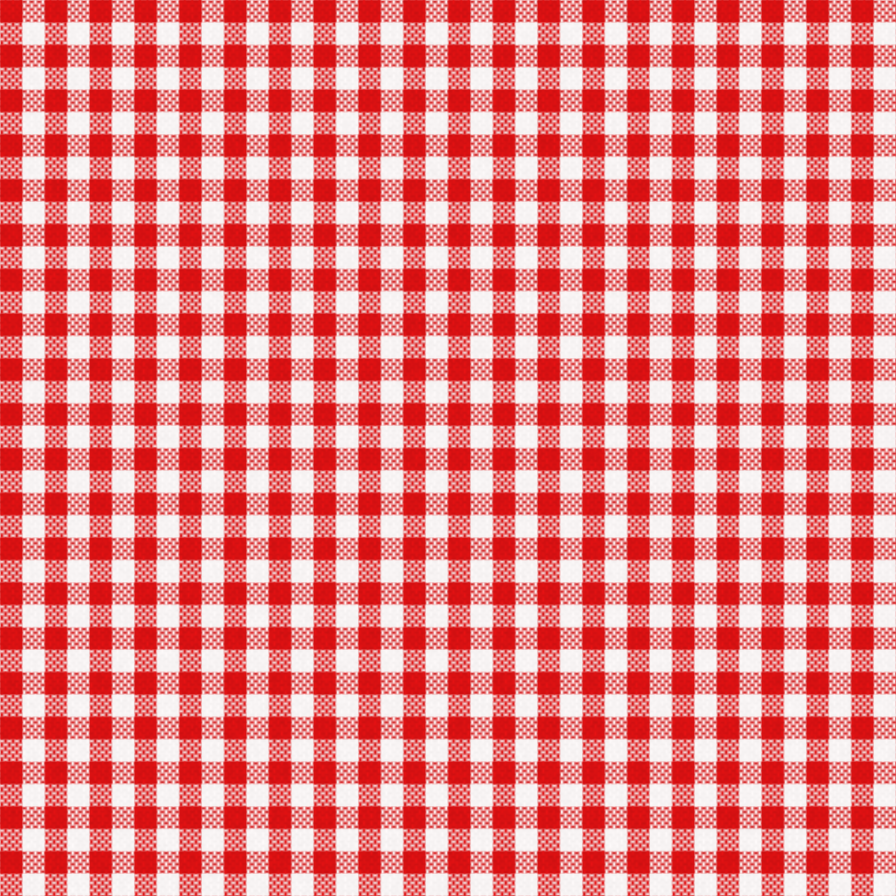
Write a WebGL 1 fragment shader that draws this pattern.

```glsl
precision highp float;

uniform vec2 u_resolution;

vec2 gradientAt(vec2 cell, vec2 period) {
    cell = mod(cell, period);
    float angle = 6.2832 * fract(sin(dot(cell, vec2(12.99, 78.23))) * 4375.85);
    return vec2(cos(angle), sin(angle));
}

// Gradient noise that wraps after a whole number of cells
float wrappedNoise(vec2 p, vec2 period) {
    vec2 cell = floor(p);
    vec2 f = p - cell;
    vec2 blend = f * f * f * (f * (f * 6.0 - 15.0) + 10.0);
    float a = dot(gradientAt(cell, period), f);
    float b = dot(gradientAt(cell + vec2(1.0, 0.0), period), f - vec2(1.0, 0.0));
    float c = dot(gradientAt(cell + vec2(0.0, 1.0), period), f - vec2(0.0, 1.0));
    float d = dot(gradientAt(cell + 1.0, period), f - 1.0);
    return mix(mix(a, b, blend.x), mix(c, d, blend.x), blend.y);
}

// Square wave of period 2, averaged over the given width: -1 first, then +1
vec2 smoothSquare(vec2 x, vec2 width) {
    vec2 ahead = abs(mod(x + 0.5 * width, 2.0) - 1.0);
    vec2 behind = abs(mod(x - 0.5 * width, 2.0) - 1.0);
    return (ahead - behind) / width;
}

void main() {
    vec2 uv = gl_FragCoord.xy / u_resolution;
    vec2 pixel = 1.0 / u_resolution;

    // Twenty checks each way: red warp on the left half, red weft on the top half
    vec2 stripe = smoothSquare(uv * 40.0, max(40.0 * pixel, vec2(0.08)));
    float warpRed = 0.5 - 0.5 * stripe.x;
    float weftRed = 0.5 + 0.5 * stripe.y;

    // Plain weave, six threads to a stripe; each float stretches along its thread
    vec2 parity = smoothSquare(uv * 240.0, max(240.0 * pixel, vec2(0.8)));
    vec2 bulge = parity * parity;
    float crossing = parity.x * parity.y + 0.4 * (bulge.x - bulge.y);

    // The warp covers a little more than the weft
    float warpOnTop = clamp(0.56 + 0.4 * crossing, 0.0, 1.0);
    float redness = mix(weftRed, warpRed, warpOnTop);

    // Uneven yarn, drawn out along each thread direction
    float warpYarn = wrappedNoise(uv * vec2(240.0, 60.0), vec2(240.0, 60.0));
    float weftYarn = wrappedNoise(uv.yx * vec2(240.0, 60.0) + 0.5, vec2(240.0, 60.0));
    float yarn = mix(weftYarn, warpYarn, warpOnTop);

    vec3 white = vec3(0.97, 0.955, 0.955);
    vec3 red = vec3(0.845, 0.065, 0.07);
    vec3 colour = mix(white, red, redness);

    // Slight relief where threads cross, stronger on the dyed yarn
    float relief = crossing * mix(0.01, 0.03, redness);
    colour *= 1.0 + relief + yarn * mix(0.03, 0.08, redness);

    gl_FragColor = vec4(clamp(colour, 0.0, 1.0), 1.0);
}
```
